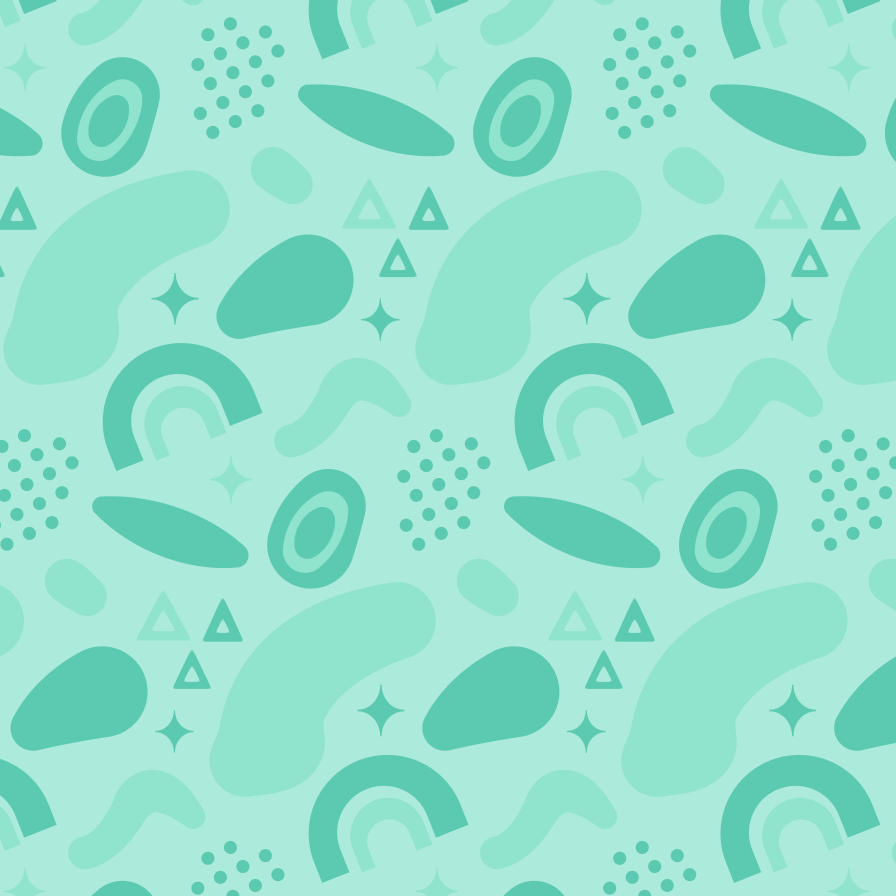
Give the GLSL for this pattern, as a WebGL 2 fragment shader.

```glsl
#version 300 es
precision highp float;
// Half-drop pattern of mint blobs, arches, stones, sparkles, triangles and dots.

#define SPAN 768.0       // design units across the canvas
#define PERIOD 353.0     // repeat size, with each row shifted by half
#define DOT_RADIUS 5.6
#define STEPS 32
#define BACKGROUND vec3(0.675, 0.918, 0.858)
#define LIGHT vec3(0.565, 0.890, 0.804)
#define DARK vec3(0.361, 0.792, 0.694)

uniform vec2 u_resolution;
out vec4 fragColor;

// Moves p to the copy of the lattice cell centred on c.
vec2 wrapAround(vec2 p, vec2 c) {
    vec2 d = p - c;
    float row = floor(d.y / PERIOD + 0.5);
    d -= row * PERIOD * vec2(0.5, 1.0);
    d.x -= PERIOD * floor(d.x / PERIOD + 0.5);
    return d + c;
}

float smoothMax(float a, float b, float k) {
    float h = max(k - abs(a - b), 0.0);
    return max(a, b) + h * h / (4.0 * k);
}

// Envelope of circles (x, y, radius) along a quadratic curve.
float blob(vec2 p, vec3 a, vec3 b, vec3 c) {
    float d = 1e5;
    for (int i = 0; i <= STEPS; i++) {
        float t = float(i) / float(STEPS);
        vec3 disc = mix(mix(a, b, t), mix(b, c, t), t);
        d = min(d, length(p - disc.xy) - disc.z);
    }
    return d;
}

// Four-pointed star with circular concave sides.
float sparkle(vec2 p, vec2 c, vec2 halfSize) {
    vec2 q = abs(wrapAround(p, c) - c) / halfSize;
    return max(0.97 - length(q - 1.0), max(q.x, q.y) - 1.0) * halfSize.x;
}

// Hollow triangle standing on the base centre c.
float triangle(vec2 p, vec2 c, float halfBase, float height, float stroke) {
    vec2 q = wrapAround(p, c) - c;
    vec2 normal = normalize(vec2(height, -halfBase));
    float side = dot(vec2(sqrt(q.x * q.x + 2.0) - halfBase, q.y), normal);
    float d = smoothMax(side, q.y, 3.0);
    return abs(d + 0.5 * stroke) - 0.5 * stroke;
}

// Round top continued by straight legs.
float hoop(vec2 q, float radius) {
    return length(vec2(q.x, min(q.y, 0.0))) - radius;
}

float archBand(float outer, float inner, float foot) {
    return max(max(outer, -inner), foot);
}

// Leaning lattice of dots trimmed to a rounded cluster.
float dots(vec2 p) {
    vec2 c = vec2(203.0, 65.0);
    vec2 q = wrapAround(p, c) - c;
    float d = 1e5;
    for (int i = -2; i <= 2; i++) {
        int first = max(max(-2 * i - 1, i - 1), 0);
        for (int j = first; j <= 4 - max(i, 0); j++) {
            vec2 spot = vec2(-24.8, -35.3) + float(i) * vec2(19.3, -9.3) + float(j) * vec2(10.7, 16.3);
            d = min(d, length(q - spot) - DOT_RADIUS);
        }
    }
    return d;
}

void paint(inout vec3 color, vec3 ink, float d) {
    float edge = SPAN / u_resolution.y;
    color = mix(color, ink, clamp(0.5 - d / edge, 0.0, 1.0));
}

void main() {
    vec2 p = gl_FragCoord.xy / u_resolution;
    p = SPAN * vec2(p.x, 1.0 - p.y);
    vec3 color = BACKGROUND;

    // Light bean, wave and pebble
    vec2 q = wrapAround(p, vec2(100.0, 238.0));
    float body = blob(q, vec3(52, 284, 42), vec3(62, 204, 43), vec3(164, 179, 33));
    float heel = blob(q, vec3(34, 299, 31), vec3(48, 291, 36), vec3(62, 283, 40));
    paint(color, LIGHT, -smoothMax(-body, -heel, 6.0));
    q = wrapAround(p, vec2(294.0, 350.0));
    float tail = blob(q, vec3(249, 378, 14), vec3(270, 374, 14), vec3(288, 340, 16));
    paint(color, LIGHT, min(tail, blob(q, vec3(288, 340, 16), vec3(306, 307, 22.7), vec3(342, 347, 10.5))));
    q = wrapAround(p, vec2(241.0, 151.0));
    paint(color, LIGHT, blob(q, vec3(234, 145, 19), vec3(242, 151, 19), vec3(251, 158, 17)));

    // Dark stone and leaf
    q = wrapAround(p, vec2(245.0, 246.0));
    paint(color, DARK, blob(q, vec3(205, 271, 19.5), vec3(231, 251, 33), vec3(264, 240, 39)));
    q = wrapAround(p, vec2(322.0, 103.0));
    paint(color, DARK, blob(q, vec3(264, 81, 8.5), vec3(322.6, 104, 34.5), vec3(379, 123, 10.5)));

    // Nested ovals
    q = wrapAround(p, vec2(95.0, 100.0));
    paint(color, DARK, blob(q, vec3(105, 81, 32), vec3(95, 97, 38), vec3(90, 114, 37.5)));
    paint(color, LIGHT, blob(q, vec3(105, 85, 17), vec3(94, 101, 27), vec3(85, 119, 19)));
    paint(color, DARK, blob(q, vec3(100, 92, 10.5), vec3(93, 103, 19), vec3(87, 115, 11)));

    // Leaning double arch
    vec2 center = vec2(155.5, 361.5);
    q = mat2(0.93, 0.37, -0.37, 0.93) * (wrapAround(p, center) - center);
    paint(color, DARK, archBand(hoop(q, 67.5), hoop(q + vec2(2.5, 2.0), 40.0), q.y - 18.7));
    paint(color, LIGHT, archBand(hoop(q - vec2(0, 2), 32.5), hoop(q - vec2(-1, 7), 19.0), q.y - 23.0));

    // Sparkles, triangles and dots
    paint(color, DARK, sparkle(p, vec2(150, 256), vec2(20, 22)));
    paint(color, DARK, sparkle(p, vec2(326, 274), vec2(16.5, 18)));
    paint(color, LIGHT, sparkle(p, vec2(198, 411), vec2(18, 20)));
    paint(color, LIGHT, triangle(p, vec2(316.5, 196), 24.0, 45.0, 8.0));
    paint(color, DARK, triangle(p, vec2(367.5, 197), 18.0, 40.0, 7.5));
    paint(color, DARK, triangle(p, vec2(341, 237.5), 17.0, 36.0, 6.0));
    paint(color, DARK, dots(p));
    fragColor = vec4(color, 1.0);
}
```
